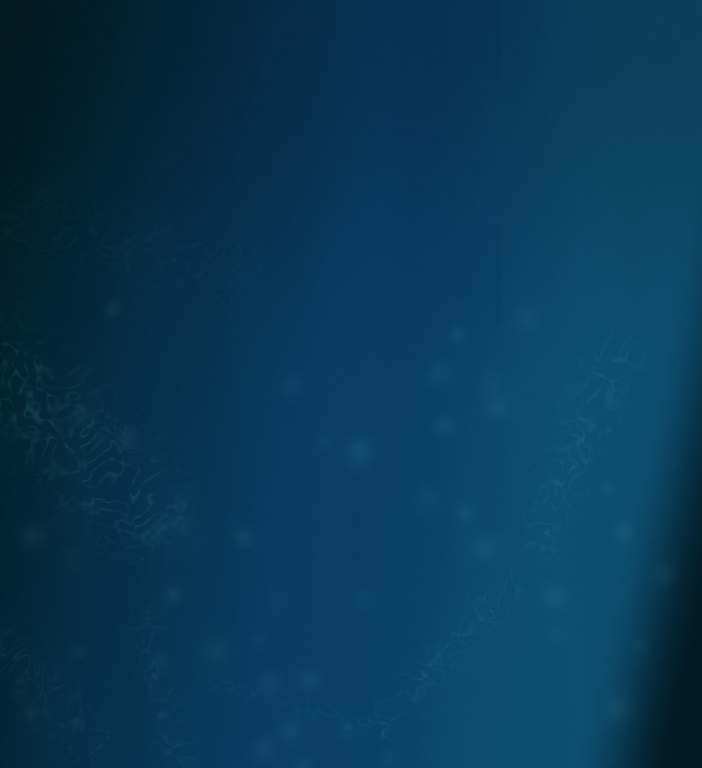
Give the GLSL for this background, as a WebGL 1 fragment shader.

```glsl
precision highp float;

uniform vec2 u_resolution;

float hash(vec2 p) {
  p = fract(p * vec2(0.1031, 0.1137));
  p += dot(p, p.yx + 33.33);
  return fract((p.x + p.y) * p.x * 7.31);
}

float noise(vec2 p) {
  vec2 cell = floor(p);
  vec2 f = fract(p);
  f = f * f * (3.0 - 2.0 * f);
  float low = mix(hash(cell), hash(cell + vec2(1.0, 0.0)), f.x);
  float high = mix(hash(cell + vec2(0.0, 1.0)), hash(cell + 1.0), f.x);
  return mix(low, high, f.y);
}

// Soft band around a line segment
float softBand(vec2 p, vec2 a, vec2 b, float width) {
  vec2 along = b - a;
  float t = clamp(dot(p - a, along) / dot(along, along), 0.0, 1.0);
  float d = length(p - a - along * t) / width;
  return exp(-d * d);
}

// Water colour, from the dark left to the teal right
vec3 waterColor(vec2 uv) {
  vec3 abyss = vec3(0.005, 0.115, 0.155);
  vec3 deep = vec3(0.02, 0.18, 0.27);
  vec3 blue = vec3(0.035, 0.245, 0.41);
  vec3 teal = vec3(0.05, 0.305, 0.44);
  float t = uv.x - 0.17 * (uv.y - 0.4);
  vec3 color = mix(abyss, deep, smoothstep(-0.12, 0.22, t));
  color = mix(color, blue, smoothstep(0.1, 0.52, t));
  color = mix(color, teal, smoothstep(0.52, 0.84, t));
  return color * mix(1.0, 0.81, smoothstep(0.45, 1.0, uv.y));
}

// Dark slanted shape at the lower right
float shadowMask(vec2 uv) {
  float edge = uv.x - 0.81 - 0.235 * uv.y;
  return smoothstep(0.0, 0.15, edge);
}

// Lacy foam from thin noise ridges
float foamTexture(vec2 p) {
  float warp = noise(p * 28.0);
  float ridge = 1.0 - abs(2.0 * noise(p * 85.0 + warp * 3.0) - 1.0);
  float grain = noise(p * 150.0 + 17.0);
  return smoothstep(0.65, 1.0, ridge) * grain;
}

float foamMask(vec2 uv) {
  float mask = softBand(uv, vec2(0.0, 0.52), vec2(0.2, 0.34), 0.065);
  mask += 0.35 * softBand(uv, vec2(0.03, 0.71), vec2(0.32, 0.65), 0.05);
  mask += 0.6 * softBand(uv, vec2(0.88, 0.54), vec2(0.77, 0.3), 0.035);
  mask += 0.6 * softBand(uv, vec2(0.72, 0.23), vec2(0.54, 0.06), 0.025);
  mask += 0.4 * softBand(uv, vec2(0.54, 0.05), vec2(0.3, 0.11), 0.015);
  mask += 0.55 * softBand(uv, vec2(0.01, 0.16), vec2(0.13, 0.03), 0.035);
  mask += 0.5 * softBand(uv, vec2(0.21, 0.19), vec2(0.25, 0.01), 0.025);
  return mask;
}

// Blurred drifting particles in the lower part
float particles(vec2 p, float aspect) {
  float glow = 0.0;
  for (int i = 0; i < 44; i++) {
    float id = float(i) * 7.0 + 3.0;
    vec2 center = vec2(hash(vec2(id, 11.3)) * aspect, hash(vec2(id, 47.9)) * 0.6);
    float radius = mix(0.009, 0.018, hash(vec2(id, 83.1)));
    vec2 d = (p - center) / radius;
    glow += exp(-dot(d, d)) * mix(0.3, 1.0, hash(vec2(id, 29.7)));
  }
  return glow;
}

void main() {
  vec2 uv = gl_FragCoord.xy / u_resolution;
  vec2 p = gl_FragCoord.xy / u_resolution.y;
  float aspect = u_resolution.x / u_resolution.y;

  vec3 color = waterColor(uv);

  // Faint vertical streaks and a thin seam
  color *= 1.0 + 0.035 * (noise(vec2(p.x * 28.0, p.y * 3.0)) - 0.5);
  float seam = softBand(uv, vec2(0.71, 0.58), vec2(0.71, 0.7), 0.003);
  seam += softBand(uv, vec2(0.71, 0.9), vec2(0.71, 1.0), 0.003);
  color *= 1.0 - 0.06 * seam;

  // Foam and shadow
  float foam = foamMask(uv);
  color += vec3(0.06, 0.09, 0.08) * foam * (foamTexture(p) + 0.08);
  color = mix(color, vec3(0.005, 0.09, 0.125), 0.95 * shadowMask(uv));

  // Particles and fine grain
  color += vec3(0.035, 0.045, 0.035) * particles(p, aspect);
  color += 0.006 * (noise(p * 230.0) - 0.5);

  gl_FragColor = vec4(color, 1.0);
}
```
